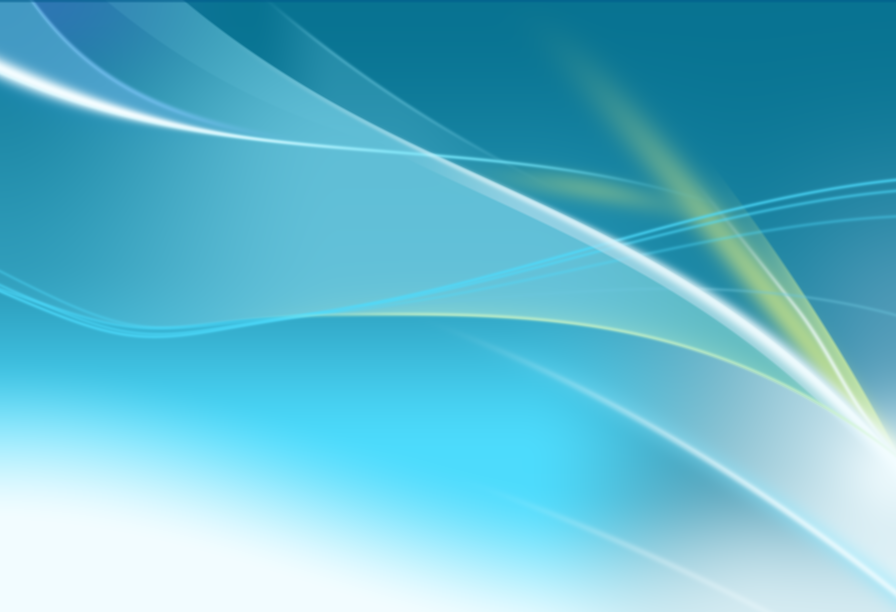
Give the GLSL for this background, as a WebGL 2 fragment shader.

```glsl
#version 300 es
precision highp float;
uniform vec2 u_resolution;
out vec4 outColor;

#define DEEP vec3(0.03, 0.45, 0.57)
#define TEAL vec3(0.17, 0.61, 0.73)
#define SKY vec3(0.30, 0.86, 0.99)
#define MIST vec3(0.50, 0.72, 0.79)
#define PALE vec3(0.95, 0.99, 1.0)
#define VEIL vec3(0.42, 0.78, 0.87)
#define LIME vec3(0.73, 0.85, 0.52)
#define VIOLET vec3(0.24, 0.45, 0.76)
#define HAIR 0.0032

// Cubic through heights at x = 0, 1/3, 2/3 and 1
float cubic(float x, vec4 h) {
    float t = 3.0 * x, a = t - 1.0, b = t - 2.0, c = t - 3.0;
    return dot(h, vec4(-a * b * c / 6.0, t * b * c / 2.0, -t * a * c / 2.0, t * a * b / 6.0));
}

// Signed distance above a cubic, corrected for its slope
float above(vec2 p, vec4 h) {
    float y = cubic(p.x, h);
    float slope = (cubic(p.x + 0.002, h) - y) / 0.002;
    return (p.y - y) / sqrt(1.0 + 0.47 * slope * slope);
}

float glow(float d, float width) {
    return exp(-d * d / (width * width));
}

float fill(float d) {
    return smoothstep(-0.002, 0.003, d);
}

float falling(float low, float high, float v) {
    return 1.0 - smoothstep(low, high, v);
}

vec3 backdrop(vec2 p) {
    float right = smoothstep(0.58, 0.86, p.x);
    vec3 col = mix(DEEP, TEAL, falling(0.45, 1.0, p.y) * (1.0 - 0.6 * right));
    col = mix(col, SKY, falling(0.25, 0.58, p.y) * (1.0 - right));
    col = mix(col, MIST, right * falling(0.08, 0.48, p.y) * 0.85);
    float rim = mix(0.29, 0.07, smoothstep(0.0, 0.72, p.x));
    col = mix(col, PALE, falling(rim - 0.15, rim + 0.13, p.y) * (1.0 - 0.45 * right));
    col = mix(col, PALE, 0.6 * right * falling(0.0, 0.25, p.y));
    float haze = exp(-dot((p - vec2(1.02, 0.43)) * vec2(7.0, 4.0), (p - vec2(1.02, 0.43)) * vec2(7.0, 4.0)));
    return mix(col, vec3(0.45, 0.66, 0.77), 0.65 * haze);
}

// Two curved beams meeting at the right
vec3 addBeams(vec3 col, vec2 p, float overCrest) {
    float y = p.y - 0.3;
    float broad = p.x - (0.975 - 0.52 * y - 0.045 * y * y);
    float z = p.y - 0.265;
    float edge = 1.0 - 0.36 * z - 0.17 * z * z - p.x;
    float mask = smoothstep(-0.003, 0.012, overCrest);
    float beam = glow(broad, 0.017 + 0.025 * max(y, 0.0)) * falling(0.45, 1.02, p.y);
    float fan = fill(edge) * exp(-max(edge, 0.0) / 0.026) * falling(0.40, 0.75, p.y);
    col = mix(col, LIME, mask * 0.8 * beam);
    col = mix(col, LIME + 0.08, mask * 0.85 * fan);
    float seam = glow(broad - 0.018 * smoothstep(0.3, 0.5, p.y), HAIR);
    return mix(col, PALE, mask * seam * 0.7 * falling(0.4, 0.72, p.y));
}

void main() {
    vec2 p = gl_FragCoord.xy / u_resolution;
    float sag = 0.028 * glow(p.x - 0.15, 0.11);
    vec2 q = p + vec2(0.0, sag);
    float crest = above(p, vec4(1.332, 0.866, 0.622, 0.252));
    float hem = above(q, vec4(0.532, 0.485, 0.466, 0.256));
    float thread = above(q, vec4(0.532, 0.485, 0.595, 0.70));
    float streak = above(p, vec4(0.882, 0.765, 0.714, 0.523));
    float lower = above(p, vec4(0.618, 0.542, 0.351, 0.031));
    vec3 col = backdrop(p);

    // Faint sheet beyond the crest
    float wing = above(p, vec4(1.50, 0.957, 0.66, 0.46));
    float wingFade = smoothstep(0.28, 0.38, p.x) * falling(0.43, 0.64, p.x);
    col = mix(col, VEIL, 0.28 * fill(-wing) * fill(crest) * wingFade);
    col = mix(col, VEIL, 0.45 * glow(wing, HAIR) * wingFade);
    col = addBeams(col, p, crest);

    // Main translucent ribbon
    float body = fill(-crest) * fill(hem);
    vec3 tint = mix(VEIL, vec3(0.40, 0.75, 0.76), smoothstep(0.6, 0.9, p.x));
    col = mix(col, tint, body * mix(0.12, 0.86, smoothstep(0.0, 0.38, p.x)) * (1.0 - 0.3 * smoothstep(0.75, 1.0, p.y)));
    col = mix(col, LIME + vec3(-0.05, 0.05, 0.25), 0.4 * body * exp(-max(hem, 0.0) / 0.025) * smoothstep(0.2, 0.5, p.x));

    // Violet folds at the upper left
    float arc = streak - 0.185 * exp(-p.x / 0.1);
    float fold = above(p, vec4(1.17, 0.81, 0.70, 0.60));
    col = mix(col, VIOLET, 0.65 * fill(arc) * falling(0.02, 0.28, p.x) * smoothstep(0.8, 1.0, p.y));
    col = mix(col, VEIL, 0.16 * fill(fold) * fill(-crest) * falling(0.3, 0.5, p.x));
    col = mix(col, vec3(0.42, 0.70, 0.90), 0.55 * fill(streak) * fill(-arc) * falling(0.12, 0.34, p.x));
    col = mix(col, vec3(0.50, 0.78, 0.98), 0.6 * glow(arc, 0.005) * falling(0.15, 0.35, p.x));

    // Bright streak with a fading tail
    float head = falling(0.0, 0.3, p.x);
    col = mix(col, vec3(0.15, 0.58, 0.82), 0.5 * head * fill(-streak) * exp(-abs(streak) / 0.03));
    col = mix(col, LIME, 0.4 * glow(streak + 0.025, 0.022) * glow(p.x - 0.66, 0.09));
    col = mix(col, vec3(0.45, 0.90, 0.98), 0.75 * glow(streak, HAIR) * falling(0.5, 0.82, p.x));
    col = mix(col, PALE, glow(streak - 0.006 * head, HAIR + 0.013 * head) * falling(0.12, 0.53, p.x));

    // Fine crossing threads
    for (int i = 0; i < 3; i++) {
        float k = float(i);
        float d = thread + (k - 0.5) * 0.018 * (p.x - 0.34) * (1.0 + k);
        col = mix(col, SKY, (0.65 - 0.16 * k) * glow(d, HAIR));
    }
    float level = above(p, vec4(0.55, 0.492, 0.525, 0.485));
    col = mix(col, VEIL, 0.35 * glow(level, HAIR) * smoothstep(0.2, 0.5, p.x));

    // Lower right veils
    float tail = smoothstep(0.45, 0.95, p.x);
    col = mix(col, PALE, 0.62 * tail * tail * fill(-hem) * fill(lower));
    col = mix(col, VEIL + 0.12, 0.5 * tail * glow(lower, 0.022));
    col = mix(col, PALE, 0.75 * tail * glow(lower, 0.006));
    float trace = above(p, vec4(0.42, 0.30, 0.13, -0.12));
    col = mix(col, PALE, 0.3 * glow(trace, 0.006) * smoothstep(0.5, 0.75, p.x));

    // Luminous edges of the ribbon
    float reach = smoothstep(0.3, 0.95, p.x);
    col = mix(col, vec3(0.72, 0.87, 0.93), 0.55 * fill(-crest) * fill(crest + 0.027) * smoothstep(0.42, 0.6, p.x));
    col = mix(col, PALE, (0.3 + 0.65 * reach) * glow(crest + 0.004, 0.004 + 0.012 * reach * reach) * smoothstep(0.22, 0.5, p.x));
    col = mix(col, vec3(0.78, 0.95, 0.78), 0.75 * glow(hem, HAIR) * smoothstep(0.25, 0.5, p.x));
    col = mix(col, SKY, 0.5 * glow(hem, HAIR) * falling(0.2, 0.4, p.x));
    vec2 tip = (p - vec2(1.0, 0.23)) * vec2(14.0, 9.0);
    col = mix(col, PALE, 0.85 * exp(-dot(tip, tip)));
    col = mix(col, vec3(0.0, 0.36, 0.55), 0.6 * smoothstep(0.994, 0.999, p.y));
    outColor = vec4(clamp(col, 0.0, 1.0), 1.0);
}
```
